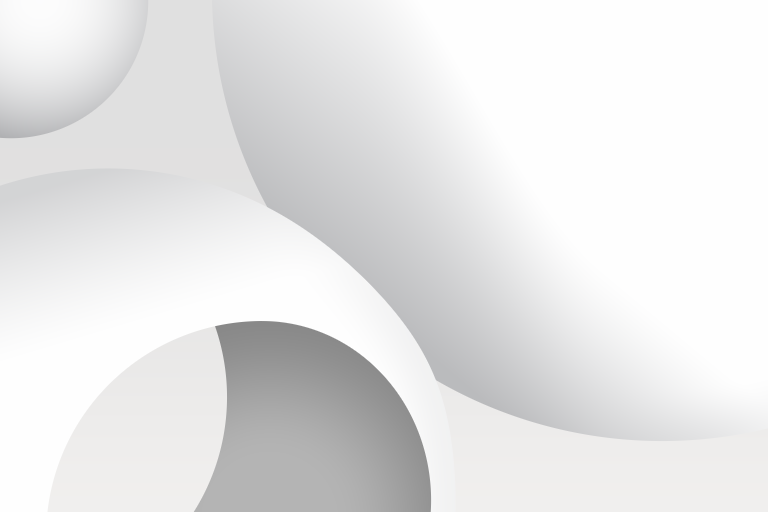
Write a WebGL 2 fragment shader that draws this background.

```glsl
#version 300 es
precision highp float;
// Soft grey studio background: two shaded spheres and a pale ring with a deep opening.

#define SMALL_BALL vec3(0.0215, 0.998, 0.268)   // centre, radius
#define BIG_BALL   vec3(1.293, 1.0176, 0.879)
#define RING       vec3(0.211, -0.006, 0.677)
#define WINDOW     vec3(0.0234, 0.2246, 0.420)
#define HOLE_TOP   vec2(0.512, 0.373)
#define HOLE_LEFT  vec2(0.422, 0.420)           // radii of each half
#define HOLE_RIGHT vec2(0.330, 0.350)
#define RING_BULGE 0.0156

uniform vec2 u_resolution;
out vec4 outColor;

float circle(vec2 p, vec3 c) { return length(p - c.xy) - c.z; }

// Antialiased coverage of a signed distance.
float cover(float d) { return clamp(0.5 - d * u_resolution.y, 0.0, 1.0); }

// Grey with a faint cool cast in its shadows.
vec3 coolGrey(float v) { return vec3(v) + (1.0 - v) * vec3(-0.01, 0.0, 0.03); }

vec3 backdrop(vec2 p) {
  return mix(vec3(0.945, 0.94, 0.935), vec3(0.88, 0.878, 0.878), smoothstep(-0.1, 0.75, p.y));
}

vec3 smallBall(vec2 p) {
  float reach = length(p - vec2(0.078, 1.0)) / 0.27;
  return coolGrey(0.99 - 0.28 * pow(reach, 2.2));
}

// The shadow falls to the lower left; its edge is tighter on the right.
vec3 bigBall(vec2 p, float d) {
  vec2 rel = p - BIG_BALL.xy;
  float depth = dot(rel, vec2(-0.64, -0.77));
  float side = smoothstep(0.684, 1.172, p.x);
  float start = mix(0.273, 0.488, side);
  float shade = clamp((depth - start) / (0.84 - start), 0.0, 1.0);
  float rim = smoothstep(-0.11, 0.0, d) * smoothstep(1.15, 1.45, p.x);
  return coolGrey(0.997 - 0.265 * pow(shade, mix(1.05, 1.3, side)) - 0.04 * rim);
}

// A circle with a slight swelling at its right shoulder.
float ringOuter(vec2 p) {
  vec2 rel = p - RING.xy;
  float turn = (atan(rel.y, rel.x) - 0.42) / 0.28;
  return length(rel) - RING.z - RING_BULGE * exp(-turn * turn);
}

vec3 ringSurface(vec2 p, float d) {
  float slope = 1.0 - p.y + 0.3 * p.x;
  float shade = clamp((0.72 - slope) / 0.325, 0.0, 1.0);
  float rim = smoothstep(-0.12, 0.0, d) * smoothstep(0.5, 0.85, p.x);
  return coolGrey(0.997 - 0.167 * pow(shade, 1.3) - 0.05 * rim);
}

// Two half ellipses meeting at the top of the opening.
float holeShape(vec2 p) {
  vec2 radii = p.x < HOLE_TOP.x ? HOLE_LEFT : HOLE_RIGHT;
  vec2 rel = p - vec2(HOLE_TOP.x, HOLE_TOP.y - radii.y);
  return (length(rel / radii) - 1.0) * min(radii.x, radii.y);
}

vec3 holeInside(vec2 p) {
  float reach = length(p - vec2(0.527, -0.016));
  vec3 dark = vec3(mix(0.705, 0.53, smoothstep(0.12, 0.42, reach)));
  return mix(dark, backdrop(p), cover(circle(p, WINDOW)));
}

void main() {
  vec2 p = gl_FragCoord.xy / u_resolution.y;
  float big = circle(p, BIG_BALL);
  float ring = ringOuter(p);

  vec3 color = backdrop(p);
  color = mix(color, bigBall(p, big), cover(big));
  color = mix(color, smallBall(p), cover(circle(p, SMALL_BALL)));
  color = mix(color, ringSurface(p, ring), cover(ring));
  color = mix(color, holeInside(p), cover(holeShape(p)));
  outColor = vec4(color, 1.0);
}
```
